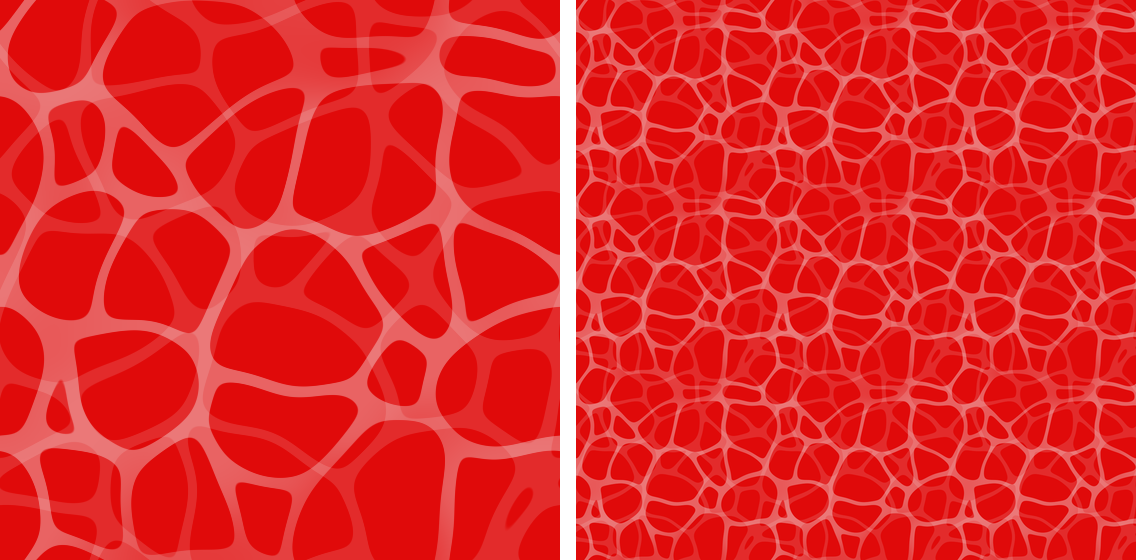
Left: one tile. Right: repeated 3 by 3.
Give the GLSL for this pattern, as a WebGL 1 fragment shader.

```glsl
precision highp float;
// Two translucent webs of pale veins laid over flat red, tiling on all sides.
// Each web is the rounded border of a weighted Voronoi (power) diagram: the
// uneven weights leave large cells with small holes where the veins meet.

uniform vec2 u_resolution;

#define CELLS 5.0          // sites per side, whole number
#define HALF_WIDTH 0.0098  // half vein width, canvas units
#define EDGE 0.0011        // half width of the soft edge, canvas units
#define ROUNDING 0.065     // corner rounding, cell units
#define WEIGHT_SPREAD 0.8  // unevenness of the cell sizes
#define JITTER 0.85        // scatter of the sites
#define WARP 0.008         // waviness of the veins, canvas units
#define FAINT_ALPHA 0.14   // opacity of the back web
#define GLOW_MIN 0.19      // opacity range of the front web
#define GLOW_MAX 0.38

const float TAU = 6.2831853;
const vec3 RED = vec3(0.88, 0.04, 0.04);
const vec3 PALE = vec3(0.965, 0.96, 0.96);

float hash(vec2 p) {
  return fract(sin(dot(p, vec2(127.1, 311.7))) * 43758.5453);
}

// Value noise that repeats after a whole number of periods.
float wrapNoise(vec2 uv, float period, float seed) {
  vec2 p = uv * period;
  vec2 i = floor(p);
  vec2 f = smoothstep(0.0, 1.0, p - i);
  vec2 lo = mod(i, period) + seed;
  vec2 hi = mod(i + 1.0, period) + seed;
  return mix(mix(hash(lo), hash(vec2(hi.x, lo.y)), f.x),
             mix(hash(vec2(lo.x, hi.y)), hash(hi), f.x), f.y);
}

// Site of a grid cell: position in xy, weight in z.
vec3 site(vec2 cell, float seed) {
  vec2 id = mod(cell, CELLS) + seed;
  vec2 offset = vec2(hash(id), hash(id + 37.3)) - 0.5;
  return vec3(cell + 0.5 + JITTER * offset, WEIGHT_SPREAD * hash(id + 71.9));
}

float power(vec2 p, vec3 s) {
  vec2 d = p - s.xy;
  return dot(d, d) - s.z;
}

// Rounded distance to the nearest cell border, in cell units.
float borderDistance(vec2 p, float seed) {
  vec2 base = floor(p);
  vec3 owner = vec3(0.0);
  float least = 1e5;
  for (int y = -2; y <= 2; y++) {
    for (int x = -2; x <= 2; x++) {
      vec3 s = site(base + vec2(x, y), seed);
      float w = power(p, s);
      if (w < least) {
        least = w;
        owner = s;
      }
    }
  }
  // Exponential smooth minimum over the bisectors with all other sites.
  float sum = 1e-9;
  for (int y = -2; y <= 2; y++) {
    for (int x = -2; x <= 2; x++) {
      vec3 s = site(base + vec2(x, y), seed);
      float gap = distance(s.xy, owner.xy);
      if (gap > 0.001) {
        float d = (power(p, s) - least) / (2.0 * gap);
        sum += exp(-d / ROUNDING);
      }
    }
  }
  return -ROUNDING * log(sum);
}

// Coverage of one web of veins, from 0 to 1.
float web(vec2 uv, float seed) {
  vec2 bend = sin(TAU * (3.0 * uv.yx + uv) + seed)
            + 0.6 * sin(TAU * (5.0 * uv.yx - 2.0 * uv) + 2.3 * seed);
  float d = borderDistance((uv + WARP * bend) * CELLS, seed) / CELLS;
  float halfWidth = HALF_WIDTH * mix(0.75, 1.25, wrapNoise(uv, 5.0, seed + 9.0));
  return 1.0 - smoothstep(halfWidth - EDGE, halfWidth + EDGE, d);
}

void main() {
  vec2 uv = gl_FragCoord.xy / u_resolution;

  // Back web: even and faint.
  vec3 color = mix(RED, PALE, FAINT_ALPHA * web(uv, 13.0));

  // Front web: its opacity drifts slowly across the canvas.
  float drift = 0.75 * wrapNoise(uv, 3.0, 5.0) + 0.25 * wrapNoise(uv, 8.0, 23.0);
  float glow = mix(GLOW_MIN, GLOW_MAX, smoothstep(0.25, 0.68, drift));
  color = mix(color, PALE, glow * web(uv, 47.0));

  gl_FragColor = vec4(color, 1.0);
}
```
